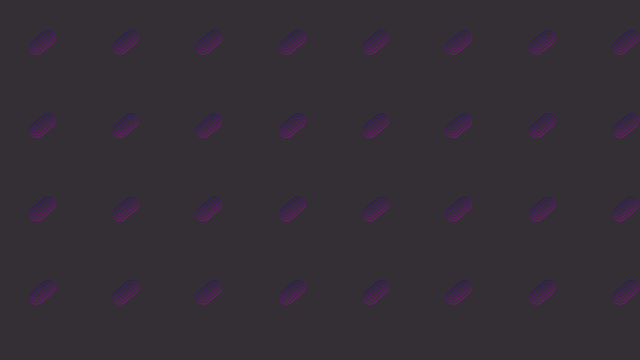
This pattern is drawn by a WebGL 1 fragment shader. Its source:

```glsl
precision highp float;

uniform vec2 u_resolution;

// Layout: the period is a share of canvas height, the rest are shares of a tile
const float ROWS = 4.32;
const vec2 CENTER = vec2(0.508, 0.508);
const float TILT = 0.70;
const float HALF_LENGTH = 0.09;
const float OUTER_RADIUS = 0.083;
const float RING_STEP = 0.031;
const float LINE_WIDTH = 0.0125;
const int RING_COUNT = 3;

// Colours
const vec3 BACKGROUND = vec3(0.204, 0.184, 0.204);
const vec3 INDIGO = vec3(0.155, 0.11, 0.345);
const vec3 MAGENTA = vec3(0.47, 0.095, 0.45);
const vec2 GRADIENT_DIRECTION = vec2(0.50, 0.866);
const float GRADIENT_REACH = 0.125;

float segmentDistance(vec2 p, float halfLength) {
  return length(vec2(max(abs(p.x) - halfLength, 0.0), p.y));
}

// Share of a pixel covered by a line, also for lines thinner than a pixel
float lineCoverage(float offset, float width, float pixel) {
  float edge = clamp((0.5 * width - abs(offset)) / pixel + 0.5, 0.0, 1.0);
  return min(edge, width / pixel);
}

// Concentric capsule outlines around one shared segment
float capsuleRings(vec2 p, float pixel) {
  float d = segmentDistance(p, HALF_LENGTH);
  float coverage = 0.0;
  for (int i = 0; i < RING_COUNT; i++) {
    float radius = OUTER_RADIUS - float(i) * RING_STEP;
    coverage = max(coverage, lineCoverage(d - radius, LINE_WIDTH, pixel));
  }
  return coverage;
}

void main() {
  // Square tiles counted from the upper left corner, y pointing down
  vec2 fromTop = vec2(gl_FragCoord.x, u_resolution.y - gl_FragCoord.y);
  vec2 local = fract(fromTop / u_resolution.y * ROWS) - CENTER;
  float pixel = ROWS / u_resolution.y;

  // Turn the long axis towards the upper right
  vec2 axis = vec2(cos(TILT), -sin(TILT));
  vec2 along = vec2(dot(local, axis), dot(local, vec2(-axis.y, axis.x)));

  // Indigo at the upper left fades to magenta at the lower right
  float fade = smoothstep(-GRADIENT_REACH, GRADIENT_REACH, dot(local, GRADIENT_DIRECTION));
  vec3 ink = mix(INDIGO, MAGENTA, fade);

  gl_FragColor = vec4(mix(BACKGROUND, ink, capsuleRings(along, pixel)), 1.0);
}
```
